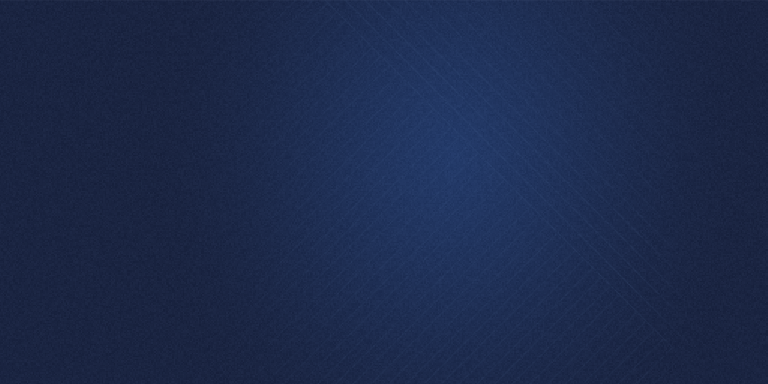
A Shadertoy shader for this background:

```glsl
// Navy backdrop with a soft blue glow, two fields of diagonal hairlines and fine grain.

const vec3 NAVY = vec3(0.102, 0.142, 0.255);
const vec3 GLOW_BLUE = vec3(0.138, 0.228, 0.412);
const vec3 LINE_BLUE = vec3(0.30, 0.43, 0.60);

const vec2 GLOW_CENTER = vec2(1.18, 0.60);   // in canvas heights
const vec2 GLOW_RADIUS = vec2(0.76, 0.90);
const float SEAM = 1.846;                    // x + y along the diagonal seam
const float RISING_GAP = 0.046;
const float FALLING_GAP = 0.052;
const float LINE_WIDTH = 0.0026;
const float RISING_STRENGTH = 0.065;
const float FALLING_STRENGTH = 0.10;
const float GRAIN_CELLS = 256.0;             // cells per canvas height
const float GRAIN_STRENGTH = 0.022;

float hash(vec2 p) {
    vec3 q = fract(vec3(p.xyx) * 0.1031);
    q += dot(q, q.yzx + 33.33);
    return fract((q.x + q.y) * q.z);
}

// Coverage of thin lines repeated along one coordinate
float hairlines(float coord, float gap, float pixel) {
    float dist = abs(fract(coord / gap + 0.5) - 0.5) * gap;
    return 1.0 - smoothstep(0.0, LINE_WIDTH + pixel, dist);
}

void mainImage(out vec4 fragColor, in vec2 fragCoord) {
    vec2 p = fragCoord / iResolution.y;
    float pixel = 1.0 / iResolution.y;

    // Radial glow, right of the middle
    float radius = length((p - GLOW_CENTER) / GLOW_RADIUS);
    float glow = 1.0 - smoothstep(-0.25, 1.05, radius);
    glow /= 1.0 - smoothstep(-0.25, 1.05, 0.0);
    vec3 color = mix(NAVY, GLOW_BLUE, glow);

    // Rising lines below the seam, falling lines above it
    float across = p.x + p.y - SEAM;
    float aboveSeam = smoothstep(-pixel, pixel, across + LINE_WIDTH);
    float rising = hairlines(p.x - p.y, RISING_GAP, pixel) * RISING_STRENGTH;
    float falling = hairlines(across, FALLING_GAP, pixel) * FALLING_STRENGTH;
    falling *= mix(1.0, 0.5, smoothstep(0.05, 0.4, across));
    float lineFade = smoothstep(0.45, 0.95, p.x) * (1.0 - smoothstep(1.65, 1.85, p.x));
    color = mix(color, LINE_BLUE, mix(rising, falling, aboveSeam) * lineFade);

    // Faint highlight on the top edge
    color += 0.03 * smoothstep(0.996, 1.0, p.y);

    // Fine woven grain
    vec2 cell = floor(p * GRAIN_CELLS);
    float grain = hash(cell) + hash(cell + 71.0) - 1.0;
    color += grain * GRAIN_STRENGTH * vec3(0.8, 0.9, 1.1);

    fragColor = vec4(color, 1.0);
}
```
